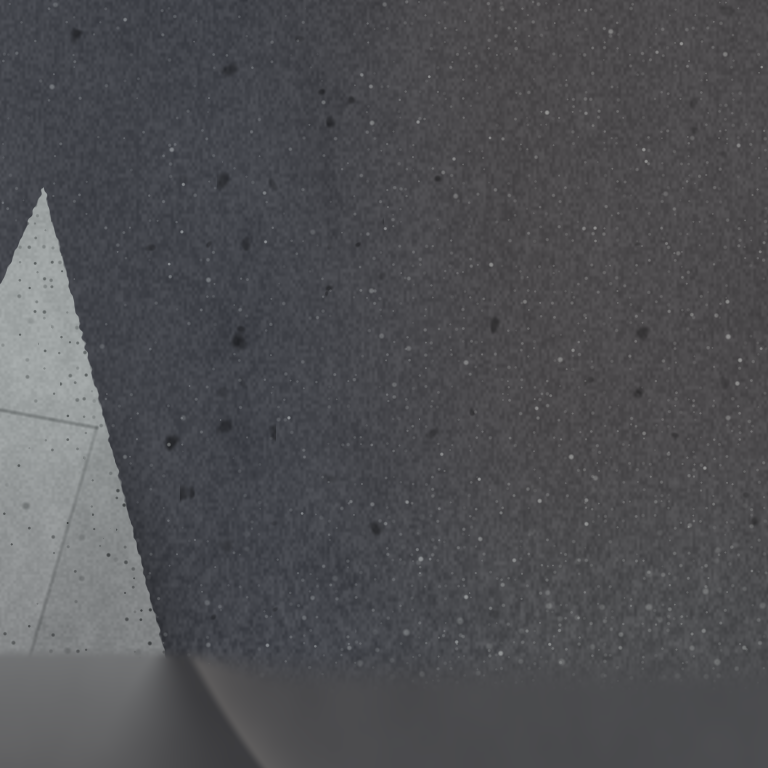
This texture is drawn by a Shadertoy shader. Its source:

```glsl
#define APEX vec2(0.057, 0.757)
#define LEFT_SLOPE 0.44
#define RIGHT_SLOPE 0.26
#define GRAIN_AMOUNT 0.075
#define SPECK_AMOUNT 0.30
#define STAIN_AMOUNT 0.48
#define BLUR_TOP 0.153

float hash(vec2 p) {
    vec3 q = fract(vec3(p.xyx) * 0.1031);
    q += dot(q, q.yzx + 33.33);
    return fract((q.x + q.y) * q.z);
}

float noise(vec2 p) {
    vec2 i = floor(p), f = fract(p);
    f = f * f * (3.0 - 2.0 * f);
    float low = mix(hash(i), hash(i + vec2(1, 0)), f.x);
    float high = mix(hash(i + vec2(0, 1)), hash(i + vec2(1, 1)), f.x);
    return mix(low, high, f.y);
}

float fbm(vec2 p) {
    float sum = 0.0, gain = 0.5;
    for (int i = 0; i < 4; i++) {
        sum += gain * noise(p);
        p = p * 2.03 + 17.1;
        gain *= 0.5;
    }
    return sum;
}

float segment(vec2 p, vec2 a, vec2 b) {
    vec2 pa = p - a, ba = b - a;
    return length(pa - ba * clamp(dot(pa, ba) / dot(ba, ba), 0.0, 1.0));
}

// Soft dots, one per grid cell, kept with the given chance
float dots(vec2 p, float cells, float chance, float radius, float seed) {
    vec2 q = p * cells, id = floor(q);
    vec2 key = id + seed;
    vec2 center = 0.3 + 0.4 * vec2(hash(key + 3.7), hash(key + 91.3));
    float size = radius * mix(0.5, 1.0, hash(key + 47.9));
    float d = length(fract(q) - center);
    return step(hash(key), chance) * smoothstep(size, size * 0.25, d)
         * mix(0.3, 1.0, hash(key + 61.1));
}

vec3 asphalt(vec2 p) {
    vec3 cool = vec3(0.262, 0.271, 0.296);
    vec3 warm = vec3(0.298, 0.291, 0.298);
    vec3 col = mix(cool, warm, smoothstep(0.3, 0.75, p.x + 0.12 * (p.y - 0.5)));
    col += 0.012 * smoothstep(0.1, -0.1, p.x - 0.05) * smoothstep(0.5, 1.0, p.y);
    col += vec3(0.002, 0.012, 0.014) * smoothstep(0.5, 0.15, p.y) * smoothstep(0.3, 0.8, p.x);
    col += 0.035 * (fbm(p * vec2(9.0, 5.0)) - 0.47);

    // Fine grain, slightly stretched upright, coarser near the bottom
    float near = smoothstep(0.45, 0.12, p.y);
    float fine = noise(p * vec2(290.0, 210.0)) - 0.5;
    float coarse = noise(p * vec2(150.0, 105.0) + 31.0) - 0.5;
    col += GRAIN_AMOUNT * (0.8 * fine + mix(0.35, 0.8, near) * coarse);

    // Dark stains gathered in two upright tracks
    float tracks = exp(-pow((p.x - 0.315) / 0.04, 2.0)) + exp(-pow((p.x - 0.445) / 0.05, 2.0));
    tracks *= smoothstep(0.15, 0.3, p.y);
    vec2 warp = p + 0.011 * (vec2(noise(p * 65.0), noise(p * 65.0 + 40.0)) - 0.5);
    float stain = dots(warp, 15.0, 0.05 + 0.35 * tracks, 0.22, 5.0);
    stain += 0.7 * dots(warp, 27.0, 0.03 + 0.13 * tracks, 0.27, 22.0);
    col *= 1.0 - STAIN_AMOUNT * min(stain, 1.0);
    col -= 0.022 * tracks * smoothstep(0.48, 0.68, fbm(p * vec2(28.0, 14.0)));

    // Pale stone chips, denser on the right
    float density = mix(0.35, 1.0, smoothstep(0.25, 0.65, p.x));
    float chips = 0.45 * dots(p, 120.0, 0.16 * density, 0.42, 7.0);
    chips += dots(p, 65.0, 0.045 * density, 0.32, 13.0);
    chips += 0.65 * near * dots(p, 54.0, 0.16 * density, 0.36, 29.0);
    return col + SPECK_AMOUNT * chips * vec3(1.0, 1.02, 0.98);
}

vec3 paint(vec2 p, float aa) {
    vec3 col = mix(vec3(0.53, 0.54, 0.545), vec3(0.62, 0.64, 0.64), smoothstep(0.15, 0.55, p.y));
    col += 0.07 * (fbm(p * vec2(45.0, 28.0)) - 0.47);
    col += 0.05 * (noise(p * 260.0) - 0.5);

    // Joints between the painted strips
    vec2 corner = vec2(0.126, 0.443);
    float side = p.x - mix(0.039, corner.x, (p.y - 0.153) / 0.29);
    col -= 0.035 * smoothstep(-0.004, 0.008, side) * smoothstep(0.45, 0.43, p.y);
    float across = segment(p, vec2(-0.02, 0.47), corner);
    float along = segment(p, corner, vec2(0.039, 0.145));
    col -= 0.13 * smoothstep(0.003 + aa, 0.0, across);
    col -= 0.08 * smoothstep(0.003 + aa, 0.0, along);

    // Pits, most of them toward the right rim
    float rim = smoothstep(-0.07, 0.0, p.x - APEX.x - (APEX.y - p.y) * RIGHT_SLOPE);
    float pits = dots(p, 95.0, 0.08 + 0.25 * rim, 0.36, 71.0);
    pits += 0.5 * dots(p, 42.0, 0.08, 0.3, 83.0);
    return col - 0.27 * pits;
}

// Unfocused ledge with a slanted ridge
vec3 ledge(vec2 p) {
    float t = p.x - (0.345 - 0.64 * p.y - 0.8 * p.y * (0.15 - p.y));
    float h = clamp(p.y / 0.15, 0.0, 1.0);
    vec3 slab = mix(vec3(0.365, 0.365, 0.37), vec3(0.445, 0.45, 0.455), h);
    float width = mix(0.22, 0.03, h);
    vec3 col = mix(slab, vec3(0.235, 0.235, 0.245), smoothstep(-0.022 - width, -0.018, t));
    vec3 far = mix(vec3(0.285, 0.283, 0.292), vec3(0.295, 0.298, 0.308), p.x);
    far += vec3(0.085, 0.078, 0.068) * exp(-max(t, 0.0) / 0.045);
    col = mix(col, far, smoothstep(-0.012, 0.006, t));
    return col + 0.025 * (fbm(p * vec2(13.0, 9.0) + 8.0) - 0.47);
}

void mainImage(out vec4 fragColor, in vec2 fragCoord) {
    vec2 p = fragCoord / iResolution.xy;
    float aa = 1.0 / iResolution.y;
    float drop = APEX.y - p.y;
    float edge = max(p.x - APEX.x - drop * RIGHT_SLOPE, APEX.x - drop * LEFT_SLOPE - p.x);
    edge += 0.004 * (noise(p * 150.0) - 0.5);

    // Road with a shadow beside the painted wedge
    vec3 col = asphalt(p);
    float shade = exp(-max(edge, 0.0) / 0.035) * smoothstep(0.65, 0.15, p.y);
    col *= 1.0 - 0.27 * shade;
    col = mix(col, paint(p, aa), smoothstep(aa, -aa, edge));

    // The ledge hides the bottom, with a softer border on the right
    float soft = mix(0.012, 0.06, smoothstep(0.2, 0.4, p.x));
    col = mix(col, ledge(p), smoothstep(BLUR_TOP + 0.006, BLUR_TOP - soft, p.y));
    fragColor = vec4(clamp(col, 0.0, 1.0), 1.0);
}
```
